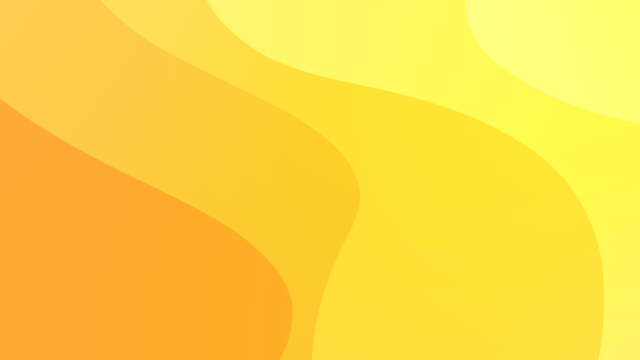
Write a Shadertoy shader that draws this background.

```glsl
// Five overlapping waves of warm colour, from orange at the left to pale yellow
// at the upper right. Each wave edge is a chain of Hermite curves giving x by depth;
// each wave is filled with a smooth blend of a few soft colour spots.

const float SPOT_FALLOFF = 5.0;

// Cubic from knot a to knot b; a knot holds (depth, x, slope of x over depth).
float hermite(float depth, vec3 a, vec3 b) {
    float span = b.x - a.x;
    float t = (depth - a.x) / span;
    float s = 1.0 - t;
    return s * s * (1.0 + 2.0 * t) * a.y + t * t * (3.0 - 2.0 * t) * b.y
         + span * t * s * (s * a.z - t * b.z);
}

// Straight run through a knot, used beyond the ends of a chain.
float tangent(float depth, vec3 k) {
    return k.y + k.z * (depth - k.x);
}

// Continues a chain: past knot a, the curve from a to b replaces x.
float bend(float x, float depth, vec3 a, vec3 b) {
    if (depth < a.x) return x;
    return depth < b.x ? hermite(depth, a, b) : tangent(depth, b);
}

// Wave edges, from left to right
float orangeEdge(float d) {
    vec3 a = vec3(0.273, 0.000, 1.25), b = vec3(0.458, 0.301, 1.95);
    vec3 c = vec3(0.625, 0.625, 1.55), e = vec3(0.868, 0.8125, 0.0);
    vec3 f = vec3(1.000, 0.775, -0.62);
    float x = bend(tangent(d, a), d, a, b);
    x = bend(x, d, b, c);
    x = bend(x, d, c, e);
    return bend(x, d, e, f);
}

float amberEdge(float d) {
    vec3 a = vec3(0.000, 0.278, 0.95), b = vec3(0.1435, 0.463, 1.80);
    vec3 c = vec3(0.294, 0.764, 1.95), e = vec3(0.549, 1.000, 0.0);
    vec3 f = vec3(0.664, 0.961, -0.52), g = vec3(1.000, 0.866, -0.05);
    float x = bend(tangent(d, a), d, a, b);
    x = bend(x, d, b, c);
    x = bend(x, d, c, e);
    x = bend(x, d, e, f);
    return bend(x, d, f, g);
}

float goldEdge(float d) {
    vec3 a = vec3(0.000, 0.574, 0.55), b = vec3(0.111, 0.671, 1.30);
    vec3 c = vec3(0.208, 0.880, 3.70), e = vec3(0.273, 1.157, 3.50);
    vec3 f = vec3(0.375, 1.412, 1.75), g = vec3(0.521, 1.586, 0.72);
    vec3 h = vec3(0.822, 1.678, 0.00), i = vec3(1.000, 1.662, -0.20);
    float x = bend(tangent(d, a), d, a, b);
    x = bend(x, d, b, c);
    x = bend(x, d, c, e);
    x = bend(x, d, e, f);
    x = bend(x, d, f, g);
    x = bend(x, d, g, h);
    return bend(x, d, h, i);
}

float lemonEdge(float d) {
    vec3 a = vec3(0.000, 1.292, 0.02), b = vec3(0.116, 1.326, 0.55);
    vec3 c = vec3(0.215, 1.435, 1.60), e = vec3(0.345, 1.778, 4.40);
    float x = bend(tangent(d, a), d, a, b);
    x = bend(x, d, b, c);
    return bend(x, d, c, e);
}

// Weighted colour spot; the sum of several is divided by its total weight.
vec4 spot(vec2 p, vec2 centre, vec3 colour) {
    vec2 q = p - centre;
    return vec4(colour, 1.0) * exp(-SPOT_FALLOFF * dot(q, q));
}

vec3 blend(vec4 spots) { return spots.rgb / spots.a; }

// Smooth coverage to the left of an edge.
float leftOf(float x, float edge) {
    float gap = edge - x;
    return clamp(0.5 + gap / fwidth(gap), 0.0, 1.0);
}

void mainImage(out vec4 fragColor, in vec2 fragCoord) {
    // x and depth below the top, both in canvas heights
    vec2 p = vec2(fragCoord.x, iResolution.y - fragCoord.y) / iResolution.y;

    // Wave fills
    vec3 pale = blend(spot(p, vec2(1.32, 0.03), vec3(1.0, 1.0, 0.65))
        + spot(p, vec2(1.50, 0.20), vec3(1.0, 1.0, 0.50))
        + spot(p, vec2(1.75, 0.03), vec3(1.0, 1.0, 0.24))
        + spot(p, vec2(1.75, 0.32), vec3(1.0, 1.0, 0.52)));
    vec3 lemon = blend(spot(p, vec2(0.60, 0.00), vec3(1.0, 0.95, 0.47))
        + spot(p, vec2(1.00, 0.10), vec3(1.0, 0.975, 0.40))
        + spot(p, vec2(1.25, 0.10), vec3(1.0, 0.995, 0.35))
        + spot(p, vec2(1.60, 0.50), vec3(1.0, 0.985, 0.24))
        + spot(p, vec2(1.75, 0.95), vec3(1.0, 0.955, 0.45)));
    vec3 gold = blend(spot(p, vec2(0.33, 0.00), vec3(1.0, 0.875, 0.38))
        + spot(p, vec2(0.90, 0.32), vec3(1.0, 0.87, 0.20))
        + spot(p, vec2(1.40, 0.42), vec3(1.0, 0.935, 0.18))
        + spot(p, vec2(1.25, 0.65), vec3(1.0, 0.88, 0.18))
        + spot(p, vec2(0.90, 1.00), vec3(1.0, 0.855, 0.26))
        + spot(p, vec2(1.65, 0.95), vec3(1.0, 0.875, 0.28)));
    vec3 amber = blend(spot(p, vec2(0.00, 0.00), vec3(1.0, 0.81, 0.35))
        + spot(p, vec2(0.30, 0.30), vec3(0.99, 0.795, 0.26))
        + spot(p, vec2(0.95, 0.52), vec3(0.99, 0.825, 0.14))
        + spot(p, vec2(0.85, 0.98), vec3(0.99, 0.77, 0.20)));
    vec3 orange = blend(spot(p, vec2(0.00, 0.40), vec3(0.99, 0.67, 0.235))
        + spot(p, vec2(0.00, 0.95), vec3(1.0, 0.675, 0.22))
        + spot(p, vec2(0.32, 0.80), vec3(0.988, 0.655, 0.15))
        + spot(p, vec2(0.78, 0.85), vec3(0.99, 0.70, 0.145)));

    // Stack the waves from right to left
    vec3 colour = mix(pale, lemon, leftOf(p.x, lemonEdge(p.y)));
    colour = mix(colour, gold, leftOf(p.x, goldEdge(p.y)));
    colour = mix(colour, amber, leftOf(p.x, amberEdge(p.y)));
    colour = mix(colour, orange, leftOf(p.x, orangeEdge(p.y)));
    fragColor = vec4(colour, 1.0);
}
```
